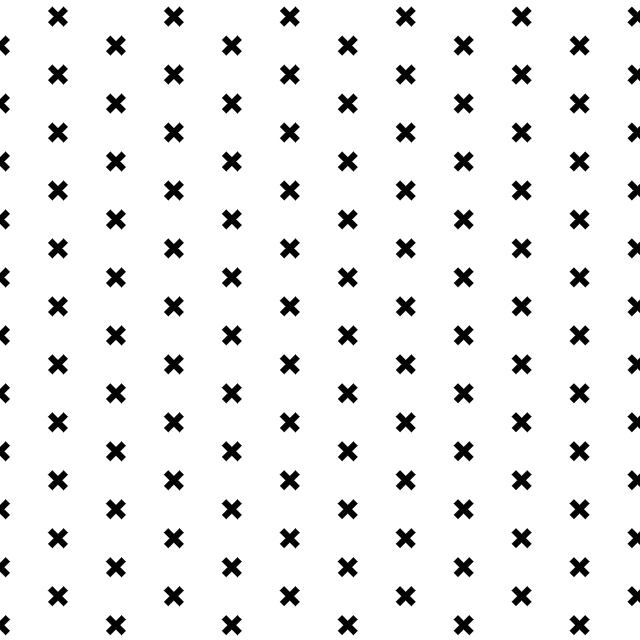
Give the GLSL for this pattern, as a three.js fragment shader.

```glsl
varying vec2 vUv;

// Signed distance to a diagonal cross made of two square-ended bars
float diagonalCross(vec2 p, float halfLength, float halfWidth) {
  vec2 q = abs(vec2(p.x + p.y, p.x - p.y)) * 0.70711;
  return max(max(q.x, q.y) - halfLength, min(q.x, q.y) - halfWidth);
}

void main() {
  vec2 grid = vUv * 11.0424;
  float pixel = fwidth(grid.x);

  // Columns centred on whole numbers, odd ones shifted by half a row
  float column = floor(grid.x + 0.5);
  float shift = 0.256 + 0.5 * mod(column, 2.0);
  vec2 local = vec2(grid.x - column, fract(grid.y - shift + 0.5) - 0.5);

  // Black crosses on white
  float d = diagonalCross(local, 0.191, 0.0535);
  float ink = clamp(0.5 - d / pixel, 0.0, 1.0);
  gl_FragColor = vec4(mix(vec3(1.0), vec3(0.01), ink), 1.0);
}
```
